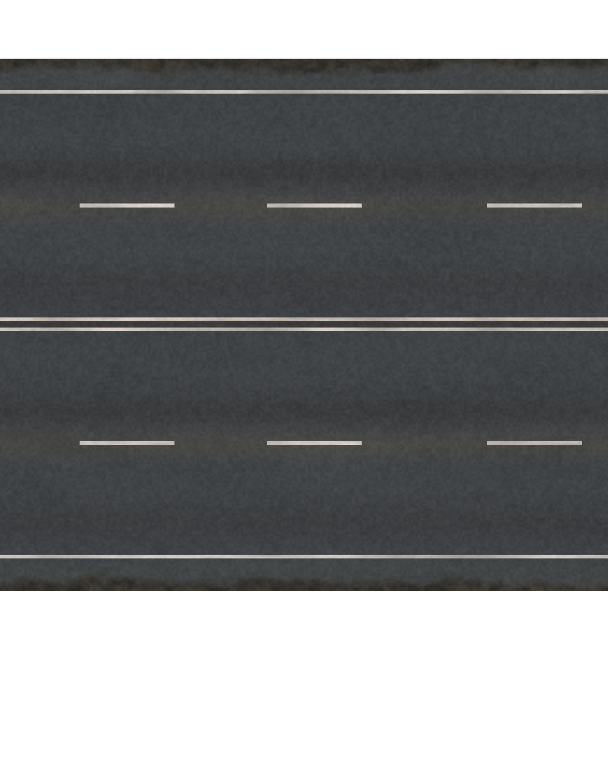
Give the GLSL for this texture, as a Shadertoy shader.

```glsl
#define ROAD_BOTTOM 0.2305
#define ROAD_TOP 0.9235
#define ROAD_CENTRE 0.5778
#define DASH_OFFSET 0.1546
#define EDGE_OFFSET 0.1480
#define LINE_HALF 0.0023
#define DASH_HALF 0.0780
#define GRAIN 0.035
#define WEAR 0.24

const vec3 LANE = vec3(0.250, 0.262, 0.275);
const vec3 OILED = vec3(0.228, 0.233, 0.241);
const vec3 CROWN = vec3(0.283, 0.283, 0.269);
const vec3 SEAM = vec3(0.235, 0.225, 0.225);
const vec3 VERGE = vec3(0.265, 0.275, 0.272);
const vec3 DIRT = vec3(0.205, 0.190, 0.165);
const vec3 PAINT = vec3(0.86, 0.835, 0.81);

float hash(vec2 p) {
    vec3 q = fract(vec3(p.xyx) * 0.1031);
    q += dot(q, q.yzx + 33.33);
    return fract((q.x + q.y) * q.z);
}

float noise(vec2 p) {
    vec2 i = floor(p), f = fract(p);
    f = f * f * (3.0 - 2.0 * f);
    return mix(mix(hash(i), hash(i + vec2(1, 0)), f.x),
               mix(hash(i + vec2(0, 1)), hash(i + vec2(1, 1)), f.x), f.y);
}

float fbm(vec2 p) {
    float sum = 0.0, amp = 0.5;
    for (int i = 0; i < 4; i++) {
        sum += amp * noise(p);
        p = p * 2.03 + 17.1;
        amp *= 0.5;
    }
    return sum / 0.9375;
}

// Coverage of the inside of a signed distance, softened by one pixel
float fill(float d, float px) {
    return 1.0 - smoothstep(-0.5 * px, 0.5 * px, d);
}

float bump(float x, float centre, float width) {
    float t = (x - centre) / width;
    return exp(-t * t);
}

// Distance to the uneven row of dashes, in canvas widths
float dashDistance(float x) {
    float d = 1.0;
    for (int i = 0; i < 3; i++) {
        float k = float(i);
        float centre = 0.209 + 0.308 * k + 0.027 * k * (k - 1.0);
        d = min(d, abs(x - centre) - DASH_HALF);
    }
    return d;
}

vec3 asphalt(float y, vec2 p) {
    // Offset from the middle of the nearer carriageway
    float side = y > ROAD_CENTRE ? 1.0 : -1.0;
    float lane = y - ROAD_CENTRE - side * DASH_OFFSET;
    float cloud = fbm(p * vec2(7.0, 22.0));

    // Oil bands, pale crown and the seam between carriageways
    vec3 col = LANE;
    float oil = bump(lane, 0.042, 0.022) + 0.75 * bump(lane, -0.105, 0.026);
    col = mix(col, OILED, clamp(oil * (0.6 + 0.7 * cloud), 0.0, 1.0));
    col = mix(col, CROWN, bump(lane, -0.002, 0.019) * (0.65 + 0.5 * cloud));
    col = mix(col, SEAM, bump(y, ROAD_CENTRE, 0.005));

    // Verge with ragged dirt along the outer rim
    float rim = min(y - ROAD_BOTTOM, ROAD_TOP - y);
    col = mix(col, VERGE, 0.7 * (1.0 - smoothstep(0.030, 0.045, rim)));
    float ragged = 0.004 + 0.026 * fbm(p * vec2(24.0, 34.0));
    float dirt = 1.0 - smoothstep(ragged - 0.012, ragged + 0.003, rim);
    col = mix(col, DIRT * (0.65 + 0.7 * fbm(p * 95.0)), 0.85 * dirt);

    // Aggregate grain and soft mottling
    float grain = noise(p * 330.0) + 0.6 * noise(p * 170.0) - 0.8;
    return col + GRAIN * grain + 0.028 * (cloud - 0.5);
}

void mainImage(out vec4 fragColor, in vec2 fragCoord) {
    vec2 uv = fragCoord / iResolution.xy;
    vec2 p = fragCoord / iResolution.y;
    vec2 px = 1.0 / iResolution.xy;
    vec3 col = asphalt(uv.y, p);

    // Two carriageways: a solid line on each side, dashes in the middle
    float paint = 0.0;
    for (int i = 0; i < 2; i++) {
        float lane = uv.y - ROAD_CENTRE - DASH_OFFSET * (2.0 * float(i) - 1.0);
        float solid = fill(abs(abs(lane) - EDGE_OFFSET) - LINE_HALF, px.y);
        float dash = fill(abs(lane) - LINE_HALF * 1.15, px.y);
        dash *= fill(dashDistance(uv.x), px.x);
        paint = max(paint, max(solid, dash));
    }
    float worn = fbm(p * vec2(14.0, 90.0));
    vec3 paintCol = PAINT * (1.0 - WEAR * (worn - 0.4)) - 0.05 * noise(p * 260.0);
    col = mix(col, paintCol, paint * (1.0 - WEAR * worn));

    // Plain white above and below the road
    float road = fill(max(ROAD_BOTTOM - uv.y, uv.y - ROAD_TOP), px.y);
    fragColor = vec4(mix(vec3(1.0), col, road), 1.0);
}
```
